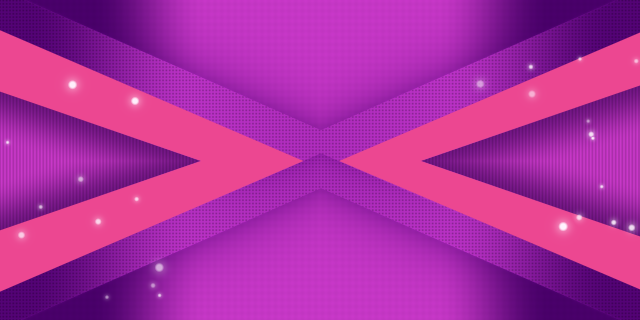
Write a Shadertoy shader that draws this background.

```glsl
// Draws crossing pink chevrons over dotted purple bands, with scattered soft sparkles.

const vec3 MAGENTA = vec3(0.79, 0.22, 0.79);
const vec3 VIOLET  = vec3(0.70, 0.19, 0.74);
const vec3 SHADE   = vec3(0.51, 0.09, 0.60);
const vec3 DARK    = vec3(0.29, 0.00, 0.42);
const vec3 PINK    = vec3(0.925, 0.28, 0.57);
const float TAU = 6.2831853;
const float GRAIN = 0.0104;   // spacing of dots and stripes

float hash(float n) {
    return fract(sin(n * 127.1 + 11.7) * 43758.5453);
}

// Coverage of a region whose signed distance is positive inside.
float fill(float dist, float px) {
    return smoothstep(-0.7 * px, 0.7 * px, dist);
}

// Distance inside a sideways wedge; side is +1 when it opens to the right.
float wedge(vec2 p, vec2 tip, float slope, float side) {
    float d = slope * side * (p.x - tip.x) - abs(p.y - tip.y);
    return d * inversesqrt(1.0 + slope * slope);
}

// Wave from 0 to 1 along one axis.
float stripes(float x, float period) {
    return 0.5 + 0.5 * cos(TAU * x / period);
}

// Distance inside a thick chevron made from two wedges.
float chevron(float outer, float inner) {
    return min(outer, -inner);
}

// Striped triangle, darkened towards its edges.
vec3 triangleColor(vec2 p, float inside) {
    vec3 col = mix(SHADE * 0.85, MAGENTA, smoothstep(-0.02, 0.15, inside));
    return col * (1.0 - 0.16 * stripes(p.x, GRAIN));
}

// Backdrop: bright middle, dark sides, shadow along the bands.
vec3 backdropColor(vec2 p, float side, float outside) {
    vec3 col = mix(MAGENTA, SHADE, 0.75 * exp(-max(outside, 0.0) / 0.07));
    col = mix(col, DARK, smoothstep(0.36, 0.72, side));
    float weave = stripes(p.x, 0.021) + stripes(p.y, 0.021);
    return col * (1.0 - 0.02 * weave);
}

// Dotted band, dark at its far ends and under the central fold.
vec3 bandColor(vec2 p, float side, float fold, float px) {
    float under = fill(fold, px) * exp(-max(fold, 0.0) / 0.05);
    float middle = exp(-side * side * 9.0);
    vec3 col = mix(VIOLET, SHADE, 0.25 * middle + 0.5 * under * middle);
    col = mix(col, DARK, 0.95 * smoothstep(0.38, 0.92, side));
    float dots = stripes(p.x, GRAIN) * stripes(p.y, GRAIN);
    return col * (1.06 - 0.27 * dots);
}

// Random soft discs within a box.
float sparkles(vec2 p, vec2 center, vec2 extent, float seed, float px) {
    float light = 0.0;
    for (int i = 0; i < 13; i++) {
        float k = seed + float(i) * 4.0;
        vec2 spot = center + extent * (2.0 * vec2(hash(k), hash(k + 1.0)) - 1.0);
        float size = mix(0.006, 0.017, pow(hash(k + 2.0), 2.0));
        float r = length(p - spot);
        float core = 1.0 - smoothstep(size * 0.6 - px, size + px, r);
        float glow = 0.4 * exp(-r * r / (size * size * 2.0));
        float strength = mix(0.55, 1.0, hash(k + 3.0));
        light = max(light, strength * max(core, glow));
    }
    return light;
}

void mainImage(out vec4 fragColor, in vec2 fragCoord) {
    float px = 1.0 / iResolution.y;
    vec2 p = (fragCoord - 0.5 * iResolution.xy) * px + vec2(1.0, 0.5);
    float side = abs(p.x - 1.003);

    // Backdrop and crossing bands
    float outside = (abs(p.y - 0.5026) - 0.44 * side - 0.091) * 0.915;
    float fold = 0.521 - 0.44 * side - p.y;
    vec3 col = backdropColor(p, side, outside);
    col = mix(col, bandColor(p, side, fold, px), fill(-outside, px));
    float rim = exp(-abs(outside) / 0.0025) * smoothstep(0.05, 0.4, side);
    col += 0.07 * rim * VIOLET;

    // Side triangles
    float innerLeft  = wedge(p, vec2(0.628, 0.497), 0.345, -1.0);
    float innerRight = wedge(p, vec2(1.315, 0.497), 0.344, 1.0);
    float inner = max(innerLeft, innerRight);
    col = mix(col, triangleColor(p, inner), fill(inner, px));

    // Pink chevrons
    float outerLeft  = wedge(p, vec2(0.948, 0.497), 0.431, -1.0);
    float outerRight = wedge(p, vec2(1.060, 0.497), 0.427, 1.0);
    float pink = max(chevron(outerLeft, innerLeft), chevron(outerRight, innerRight));
    col = mix(col, PINK, fill(pink, px));

    // Sparkles on both sides
    float light = sparkles(p, vec2(0.26, 0.42), vec2(0.25, 0.36), 3.0, px);
    light = max(light, sparkles(p, vec2(1.70, 0.51), vec2(0.30, 0.31), 71.0, px));
    col = mix(col, vec3(1.0, 0.96, 1.0), light);

    fragColor = vec4(col, 1.0);
}
```
